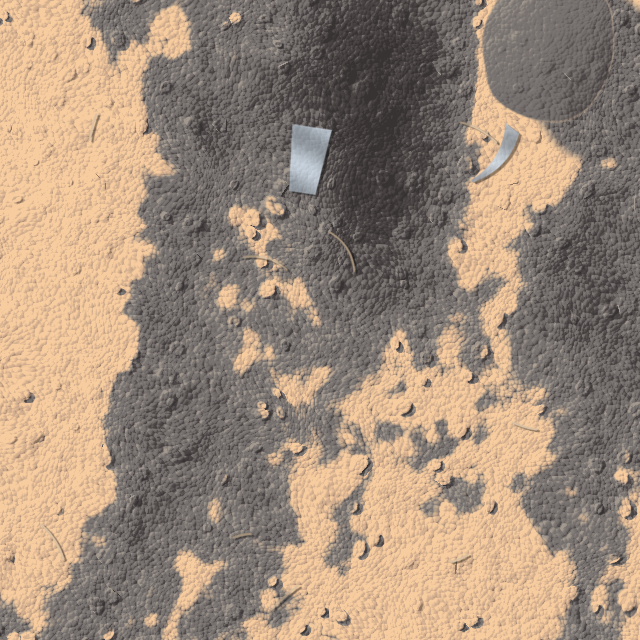
Reproduce this texture procedurally as a WebGL 1 fragment shader.

```glsl
precision highp float;
// Trampled dry sand in low sunlight: warm ridges, grey shadowed hollows, crumbs and litter.

uniform vec2 u_resolution;

const vec3 SUN_BRIGHT = vec3(0.97, 0.80, 0.62);
const vec3 SUN_MID = vec3(0.82, 0.68, 0.56);
const vec3 SUN_BROWN = vec3(0.57, 0.46, 0.37);
const vec3 SHADE_PALE = vec3(0.64, 0.60, 0.56);
const vec3 SHADE_GREY = vec3(0.47, 0.45, 0.44);
const vec3 SHADE_DARK = vec3(0.29, 0.265, 0.265);
const vec3 STRAW = vec3(0.86, 0.76, 0.64);
const vec3 FOIL = vec3(0.74, 0.78, 0.82);

const vec2 TO_SUN = vec2(-0.83, 0.56);
const float SUN_BIAS = 0.03;        // raises the sunlit share
const float SUN_EDGE = 0.11;        // softness of the shadow border
const float GRAIN_SCALE = 165.0;
const float LUMP_SCALE = 75.0;
const float CLOD_SCALE = 25.0;
const float CLOD_SHARE = 0.30;
const float GRAIN_STEP = 0.0025;    // distance for the slope towards the sun
const vec2 BOULDER_CENTRE = vec2(0.86, 0.93);
const vec2 BOULDER_RADIUS = vec2(0.105, 0.125);

vec2 hash2(vec2 p) {
  vec3 q = fract(p.xyx * vec3(0.1031, 0.1030, 0.0973));
  q += dot(q, q.yzx + 33.33);
  return fract((q.xx + q.yz) * q.zy);
}

mat2 turn(float a) {
  return mat2(cos(a), sin(a), -sin(a), cos(a));
}

// Cellular noise: distance to the nearest point, and that cell's random value.
vec2 cells(vec2 p) {
  vec2 base = floor(p);
  vec2 nearest = vec2(9.0, 0.0);
  for (int y = -1; y <= 1; y++) {
    for (int x = -1; x <= 1; x++) {
      vec2 cell = base + vec2(float(x), float(y));
      float d = length(cell + hash2(cell) - p);
      if (d < nearest.x) nearest = vec2(d, hash2(cell + 71.3).x);
    }
  }
  return nearest;
}

// Smooth cellular noise: one mound or hollow per cell, centred on zero.
float mounds(vec2 p) {
  vec2 base = floor(p);
  float sum = 0.0;
  for (int y = -1; y <= 1; y++) {
    for (int x = -1; x <= 1; x++) {
      vec2 cell = base + vec2(float(x), float(y));
      vec2 d = cell + hash2(cell) - p;
      float k = max(0.0, 1.0 - dot(d, d));
      sum += k * k * (hash2(cell + 37.7).y * 2.0 - 1.0);
    }
  }
  return sum;
}

float clods(vec2 p) {
  vec2 c = cells(p * CLOD_SCALE + 5.0);
  float size = 0.2 + 0.25 * fract(c.y * 17.0);
  return (1.0 - smoothstep(size * 0.55, size, c.x)) * step(1.0 - CLOD_SHARE, c.y);
}

// Fine surface height, from grains up to clods.
float surface(vec2 p) {
  float grain = cells(p * GRAIN_SCALE).x;
  float lump = cells(p * LUMP_SCALE + 19.0).x;
  return 0.55 * (1.0 - grain * grain) + 0.45 * (1.0 - lump * lump)
       + 0.5 * mounds(p * 38.0) + 0.7 * clods(p);
}

// Large relief: furrows running up the canvas, broken up by smaller mounds.
float relief(vec2 p) {
  vec2 q = vec2(p.x - 0.1 * p.y, p.y);
  return mounds(q * vec2(5.5, 2.3) + 3.0) + 0.6 * mounds(q * vec2(9.0, 5.0) + 11.0)
       + 0.3 * mounds(q * vec2(21.0, 15.0) + 23.0) + 0.2 * mounds(q * 45.0 + 31.0);
}

// Thin bent stalks scattered over the ground.
float twigs(vec2 p, float px) {
  float cover = 0.0;
  for (int i = 0; i < 9; i++) {
    vec2 r = hash2(vec2(float(i) * 7.0 + 2.0, 13.0));
    vec2 d = turn(r.x * 20.0) * (p - hash2(vec2(float(i) * 3.0, 41.0)));
    d.y += (r.y - 0.5) * 16.0 * d.x * d.x;
    float dist = length(vec2(max(abs(d.x) - 0.012 - 0.025 * r.y, 0.0), d.y));
    cover = max(cover, 1.0 - smoothstep(0.0017 - px, 0.0017 + px, dist));
  }
  return cover;
}

// Two thin scraps: a broad one and a narrow strip.
float scraps(vec2 p, float px) {
  float cover = 0.0;
  for (int i = 0; i < 2; i++) {
    float n = float(i);
    vec2 d = turn(0.15 + 0.5 * n) * (p - vec2(0.48 + 0.3 * n, 0.75));
    d.x += 5.0 * n * d.y * d.y;
    vec2 edge = abs(d) - vec2(0.026 - 0.018 * n + 0.1 * d.y, 0.052);
    cover = max(cover, 1.0 - smoothstep(-px, px, max(edge.x, edge.y)));
  }
  return cover;
}

void main() {
  vec2 p = gl_FragCoord.xy / u_resolution.y;
  float px = 1.0 / u_resolution.y;
  vec2 ground = p + 0.01 * vec2(mounds(p * 14.0), mounds(p * 14.0 + 7.0));

  // Slope towards the sun and the tone of each grain.
  float height = surface(ground);
  float slope = height - surface(ground + TO_SUN * GRAIN_STEP);
  float tone = cells(ground * GRAIN_SCALE).y - 0.5;

  // Sunlit or shadowed, with shadows thrown by clods.
  float land = relief(ground);
  float clodShadow = max(clods(ground + TO_SUN * 0.009) - clods(ground), 0.0);
  float exposure = land + SUN_BIAS + 0.25 * (height - 0.75) - 0.45 * clodShadow;
  float sun = smoothstep(-SUN_EDGE, SUN_EDGE, exposure);
  float shadeLevel = 0.62 + 0.3 * min(land, 0.0) + 1.05 * slope + 0.25 * tone - 0.15 * clodShadow;

  // A rounded boulder and the shadow behind it.
  vec2 b = (ground - BOULDER_CENTRE) / BOULDER_RADIUS;
  vec2 behind = (ground - BOULDER_CENTRE + TO_SUN * 0.085) / (BOULDER_RADIUS * 1.05);
  float boulder = 1.0 - smoothstep(0.95, 1.0, length(b));
  float umbra = (1.0 - smoothstep(0.92, 1.08, length(behind))) * (1.0 - boulder);
  sun *= (1.0 - boulder) * (1.0 - umbra);
  shadeLevel -= 0.18 * umbra;
  shadeLevel = mix(shadeLevel, 0.48 + 0.22 * dot(b, TO_SUN) + 0.6 * slope, boulder);

  // Colour ramps for sun and shade.
  float sunLevel = 0.65 + 1.25 * slope + 0.25 * tone + 0.08 * land;
  vec3 lit = mix(SUN_BROWN, SUN_MID, smoothstep(0.0, 0.45, sunLevel));
  lit = mix(lit, SUN_BRIGHT, smoothstep(0.42, 0.85, sunLevel));
  vec3 shade = mix(SHADE_DARK, SHADE_GREY, smoothstep(0.1, 0.52, shadeLevel));
  shade = mix(shade, SHADE_PALE, smoothstep(0.52, 0.92, shadeLevel));
  shade *= 0.75 + 0.25 * smoothstep(-0.25, 0.15, shadeLevel);
  vec3 color = mix(shade, lit, sun);

  // Litter with its small shadows.
  vec2 toward = p + TO_SUN * 0.005;
  float scrap = scraps(p, px);
  color *= 1.0 - 0.4 * max(twigs(toward, px), scraps(toward, px));
  color = mix(color, STRAW * (0.75 + 0.25 * sun), twigs(p, px));
  vec3 foil = FOIL * (0.95 + 0.15 * sin(p.y * 70.0 + p.x * 40.0) + 0.15 * slope);
  color = mix(color, foil, 0.9 * scrap);

  gl_FragColor = vec4(color, 1.0);
}
```
